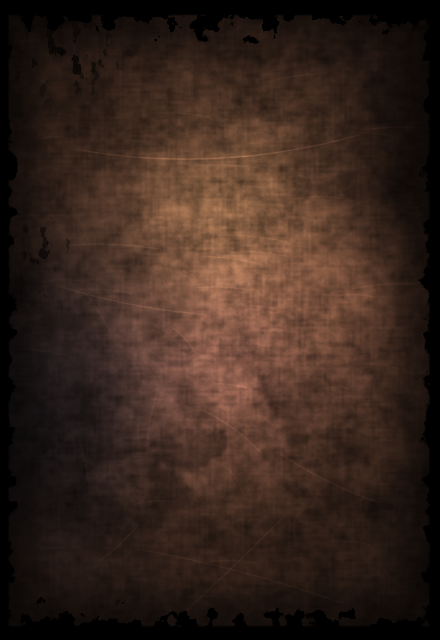
Reproduce this texture procedurally as a Shadertoy shader.

```glsl
float hash(vec2 p) {
    vec3 v = fract(vec3(p.xyx) * 0.1031);
    v += dot(v, v.yzx + 33.33);
    return fract((v.x + v.y) * v.z);
}

float noise(vec2 p) {
    vec2 cell = floor(p), f = fract(p);
    f = f * f * (3.0 - 2.0 * f);
    float low = mix(hash(cell), hash(cell + vec2(1, 0)), f.x);
    float high = mix(hash(cell + vec2(0, 1)), hash(cell + 1.0), f.x);
    return mix(low, high, f.y);
}

float fbm(vec2 p) {
    float sum = 0.0, amplitude = 0.516;
    for (int i = 0; i < 5; i++) {
        sum += amplitude * noise(p);
        p = mat2(1.6, 1.2, -1.2, 1.6) * p + 17.3;
        amplitude *= 0.5;
    }
    return sum;
}

float glow(vec2 p, vec2 center, vec2 radius) {
    vec2 d = (p - center) / radius;
    return exp(-dot(d, d));
}

// Thin bowed line that fades towards both ends
float scratch(vec2 p, vec2 a, vec2 b, float bend, float width) {
    vec2 along = b - a;
    float len = length(along);
    vec2 dir = along / len;
    float h = clamp(dot(p - a, dir) / len, 0.0, 1.0);
    float arch = 4.0 * h * (1.0 - h);
    vec2 onCurve = a + along * h + vec2(-dir.y, dir.x) * bend * arch;
    float d = length(p - onCurve);
    return exp(-d * d / (width * width)) * smoothstep(0.0, 0.4, arch);
}

float illumination(vec2 uv) {
    float light = 0.055 + 0.26 * glow(uv, vec2(0.52, 0.53), vec2(0.48, 0.50));
    light += 0.24 * glow(uv, vec2(0.51, 0.66), vec2(0.21, 0.18));
    light += 0.21 * glow(uv, vec2(0.48, 0.41), vec2(0.24, 0.14));
    light += 0.13 * glow(uv, vec2(0.75, 0.53), vec2(0.20, 0.20));
    light *= 1.0 - 0.35 * glow(uv, vec2(0.13, 0.40), vec2(0.17, 0.16));
    light *= 1.0 - 0.45 * glow(uv, vec2(0.92, 0.74), vec2(0.14, 0.14));
    light *= 1.0 - 0.22 * glow(uv, vec2(0.41, 0.51), vec2(0.10, 0.04));
    return light;
}

// Mottled leather with fine crossing fibres
float grain(vec2 p) {
    float clouds = fbm(p * 7.0 + 3.0) - 0.5;
    float blotches = fbm(p * 24.0 + 9.0) - 0.5;
    float pores = fbm(p * vec2(75.0, 95.0)) - 0.5;
    float fibres = noise(p * vec2(28.0, 250.0)) + noise(p * vec2(250.0, 34.0)) - 1.0;
    return 1.0 + 0.55 * clouds + 0.6 * blotches + 0.55 * pores + 0.13 * fibres;
}

float stains(vec2 p, vec2 uv) {
    float region = glow(uv, vec2(0.55, 0.27), vec2(0.42, 0.14));
    region += 0.8 * glow(uv, vec2(0.70, 0.87), vec2(0.20, 0.10));
    region += 0.7 * glow(uv, vec2(0.88, 0.66), vec2(0.12, 0.14));
    return smoothstep(0.50, 0.64, fbm(p * 13.0 + 41.0)) * min(region, 1.0);
}

float longScratches(vec2 p, float width) {
    const vec4 ends[9] = vec4[9](
        vec4(0.10, 0.770, 0.59, 0.798), vec4(0.10, 0.616, 0.26, 0.609),
        vec4(0.08, 0.557, 0.33, 0.508), vec4(0.31, 0.362, 0.41, 0.290),
        vec4(0.28, 0.036, 0.45, 0.199), vec4(0.15, 0.121, 0.22, 0.186),
        vec4(0.21, 0.143, 0.55, 0.052), vec4(0.43, 0.297, 0.60, 0.212),
        vec4(0.57, 0.798, 0.68, 0.798));
    float sum = 0.0;
    for (int i = 0; i < 9; i++) {
        float bend = i == 0 ? -0.031 : 0.008 * sin(float(i) * 2.4);
        float strength = i == 0 ? 1.0 : 0.6;
        sum += strength * scratch(p, ends[i].xy, ends[i].zw, bend, width);
    }
    return sum;
}

float shortScratches(vec2 p, float aspect, float width) {
    float sum = 0.0;
    for (int i = 0; i < 30; i++) {
        float id = float(i);
        float across = 1.0 - pow(hash(vec2(id, 2.0)), 1.6);
        vec2 start = vec2(across * aspect, 0.08 + 0.82 * hash(vec2(id, 7.0)));
        float angle = (hash(vec2(id, 13.0)) - 0.5) * (i % 4 == 0 ? 2.8 : 0.3);
        float len = 0.04 + 0.09 * hash(vec2(id, 19.0));
        vec2 end = start + len * vec2(cos(angle), sin(angle));
        sum += 0.38 * scratch(p, start, end, 0.004, width);
    }
    return sum;
}

void mainImage(out vec4 fragColor, in vec2 fragCoord) {
    vec2 uv = fragCoord / iResolution.xy;
    float aspect = iResolution.x / iResolution.y;
    vec2 p = uv * vec2(aspect, 1.0);
    float lineWidth = max(0.0013, 0.7 / iResolution.y);

    // Lit surface
    float level = illumination(uv) * grain(p) * (1.0 - 0.38 * stains(p, uv));
    float marks = longScratches(p, lineWidth) + shortScratches(p, aspect, lineWidth);
    level += marks * (0.035 + 0.22 * level);

    // Warm tint with cooler shadows on the left
    vec3 tint = vec3(1.0, 0.655, 0.49);
    tint += vec3(0.0, 0.05, 0.0) * glow(uv, vec2(0.50, 0.68), vec2(0.25, 0.16));
    tint += vec3(0.0, 0.0, 0.05) * glow(uv, vec2(0.48, 0.43), vec2(0.25, 0.14));
    tint += vec3(-0.12, 0.03, 0.22) * glow(uv, vec2(0.08, 0.36), vec2(0.22, 0.22));
    vec3 color = tint * level;

    // Ragged black frame and flaking specks
    vec2 inset = min(p - vec2(0.012, 0.020), vec2(aspect - 0.015, 0.978) - p);
    float edge = min(inset.x, inset.y);
    float raggedness = inset.y < inset.x ? 0.11 : 0.045;
    float chips = max(fbm(p * 48.0 + 5.0) - 0.42, 0.0) * raggedness;
    color *= smoothstep(-0.001, 0.004, edge - chips);
    color *= mix(0.55, 1.0, smoothstep(0.0, 0.09, edge));
    float flaking = glow(uv, vec2(0.15, 0.91), vec2(0.11, 0.06));
    flaking += 0.8 * glow(uv, vec2(0.10, 0.61), vec2(0.07, 0.07));
    color *= 1.0 - 0.75 * flaking * smoothstep(0.60, 0.67, fbm(p * vec2(75.0, 50.0) + 23.0));

    fragColor = vec4(clamp(color, 0.0, 1.0), 1.0);
}
```
